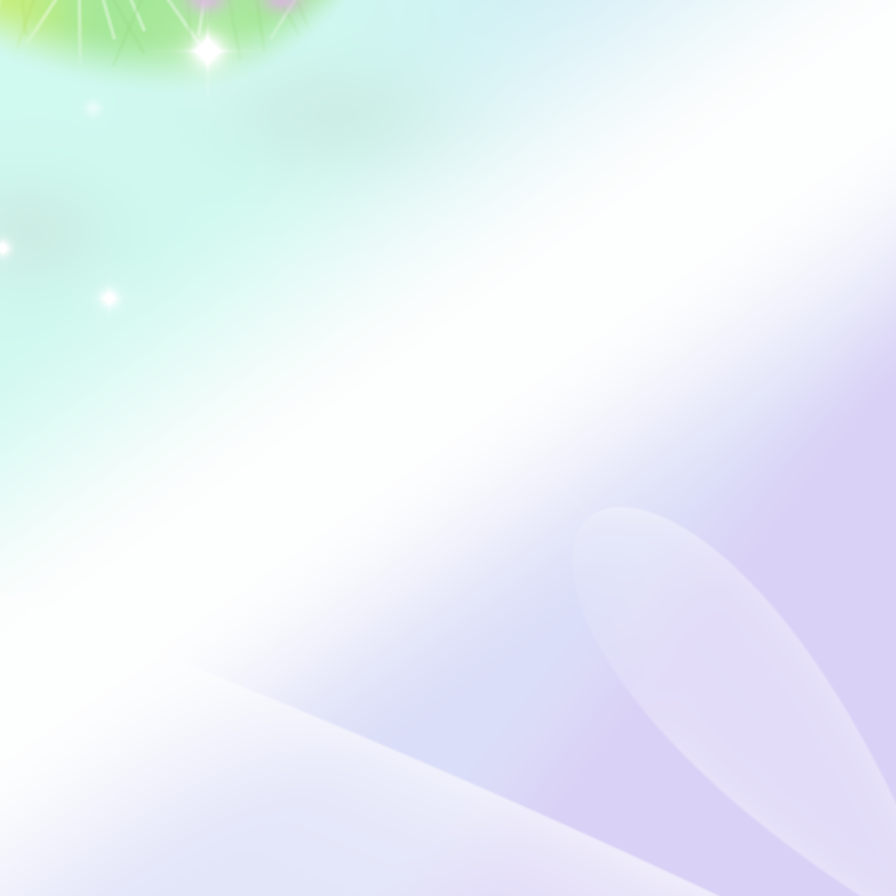
Write a three.js fragment shader that draws this background.

```glsl
// Pastel backdrop: a diagonal white glow between mint and lilac, with two
// translucent petals, a soft tuft of foliage at the top and a few sparkles.
// Gradients follow the distance to the glow axis; shapes are layered on top.

#define GLOW_POINT vec2(0.52, 0.583)
#define GLOW_NORMAL vec2(0.58, -0.815)
#define EDGE 0.0025
#define PETAL_BASE vec2(0.67, 0.42)
#define PETAL_AXIS vec2(0.645, -0.764)
#define PETAL_LENGTH 0.64
#define PETAL_WIDTH 0.24
#define BLADES 18

varying vec2 vUv;

const vec3 WHITE = vec3(0.992, 0.995, 0.995);
const vec3 MINT = vec3(0.815, 0.975, 0.94);
const vec3 SKY = vec3(0.82, 0.93, 0.965);
const vec3 PERIWINKLE = vec3(0.86, 0.87, 0.972);
const vec3 LILAC = vec3(0.853, 0.822, 0.965);
const vec3 SAGE = vec3(0.79, 0.91, 0.875);
const vec3 LEAF = vec3(0.63, 0.90, 0.56);
const vec3 LIME = vec3(0.77, 0.93, 0.45);
const vec3 BLOSSOM = vec3(0.85, 0.72, 0.87);

float hash(float n) {
  return fract(sin(n * 12.9898) * 43758.5453);
}

// Soft elliptical spot, 1 at its centre
float spot(vec2 p, vec2 center, vec2 radius) {
  vec2 q = (p - center) / radius;
  return exp(-dot(q, q));
}

float segmentDistance(vec2 p, vec2 a, vec2 b) {
  vec2 pa = p - a;
  vec2 ba = b - a;
  return length(pa - ba * clamp(dot(pa, ba) / dot(ba, ba), 0.0, 1.0));
}

// Round core with four tapering rays
float sparkle(vec2 p, vec2 center, float size, float rays) {
  vec2 q = abs(p - center) / size;
  float core = exp(-dot(q, q));
  float cross = exp(-q.x * 0.9 - q.y * 9.0) + exp(-q.y * 0.9 - q.x * 9.0);
  float halo = 0.25 * exp(-dot(q, q) * 0.15);
  return clamp(core + rays * (cross + halo), 0.0, 1.0);
}

vec3 backdrop(vec2 p) {
  float d = dot(p - GLOW_POINT, GLOW_NORMAL);
  vec3 cool = mix(MINT, SKY, smoothstep(0.25, 0.75, p.x));
  float lilacSide = dot(p - vec2(0.8, 0.37), vec2(0.79, -0.61));
  vec3 violet = mix(PERIWINKLE, LILAC, smoothstep(-0.09, 0.045, lilacSide));
  vec3 color = mix(WHITE, cool, smoothstep(0.04, 0.35, -d));
  color = mix(color, violet, smoothstep(0.04, 0.30, d));

  // Muted patches in the mint
  color = mix(color, SAGE, 0.6 * spot(p, vec2(0.37, 0.87), vec2(0.12, 0.06)));
  return mix(color, SAGE, 0.7 * spot(p, vec2(0.03, 0.74), vec2(0.09, 0.06)));
}

vec3 addFoliage(vec3 color, vec2 p) {
  float x = p.x - 0.2;
  float hang = 0.095 - (x > 0.0 ? 2.9 : 1.1) * x * x;
  float inside = hang - (1.0 - p.y);
  float cover = smoothstep(-0.015, 0.06, inside);
  vec3 green = mix(LIME, LEAF, smoothstep(0.0, 0.12, p.x));
  color = mix(color, green, 0.9 * cover);

  // Fine blades fanning down from the top edge
  for (int i = 0; i < BLADES; i++) {
    float k = float(i);
    vec2 root = vec2(0.35 * (k + hash(k)) / float(BLADES), 1.01);
    float lean = 0.09 * (hash(k + 31.0) - 0.5);
    vec2 tip = root + vec2(lean, -0.035 - 0.05 * hash(k + 67.0));
    float line = 1.0 - smoothstep(0.0, 0.004, segmentDistance(p, root, tip));
    vec3 tint = mix(green * 0.96, WHITE, step(0.4, hash(k + 11.0)));
    color = mix(color, tint, 0.4 * line * cover);
  }

  // Blossoms touching the top edge
  for (int i = 0; i < 2; i++) {
    vec2 center = vec2(0.23 + 0.085 * float(i), 1.0);
    color = mix(color, BLOSSOM, 0.9 * spot(p, center, vec2(0.022, 0.014)));
  }
  return color;
}

vec3 addPetals(vec3 color, vec2 p) {
  // Broad petal along the bottom, brightest at its upper rim
  float x = p.x - 0.17;
  float depth = 0.274 - 0.395 * x - 0.06 * x * x - p.y;
  float veil = 0.2 + 0.4 * exp(-max(depth, 0.0) / 0.08);
  color = mix(color, WHITE, veil * smoothstep(-EDGE, EDGE, depth));

  // Slender petal on the right, fading at its upper left
  vec2 q = p - PETAL_BASE;
  float along = dot(q, PETAL_AXIS);
  float across = dot(q, vec2(-PETAL_AXIS.y, PETAL_AXIS.x)) + 0.008;
  float t = clamp((along + 0.01) / PETAL_LENGTH, 0.0, 1.0);
  float rim = PETAL_WIDTH * sqrt(t) * (1.0 - t) - abs(across);
  float fade = smoothstep(-0.09, 0.06, across + 0.5 * along);
  float sheen = 0.22 + 0.16 * exp(-max(rim, 0.0) / 0.025);
  return mix(color, WHITE, sheen * fade * smoothstep(-EDGE, EDGE, rim));
}

void main() {
  vec3 color = addPetals(addFoliage(backdrop(vUv), vUv), vUv);
  float light = sparkle(vUv, vec2(0.232, 0.943), 0.019, 0.7);
  light = max(light, sparkle(vUv, vec2(0.122, 0.667), 0.010, 0.4));
  light = max(light, sparkle(vUv, vec2(0.003, 0.723), 0.009, 0.3));
  light = max(light, 0.5 * sparkle(vUv, vec2(0.104, 0.879), 0.008, 0.3));
  gl_FragColor = vec4(mix(color, vec3(1.0), light), 1.0);
}
```
